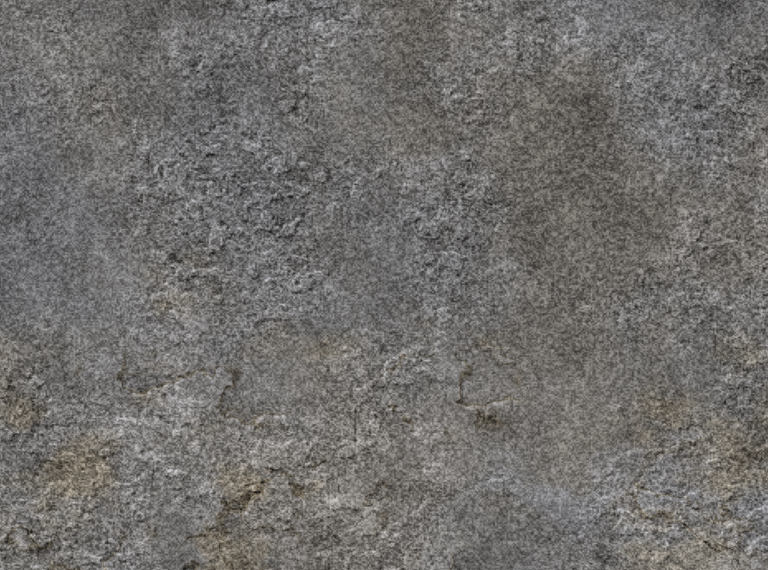
A Shadertoy shader for this texture:

```glsl
// Weathered concrete: grey cement with fine sandy grain, chipped light areas,
// smoother dark stains, and rusty crack outlines around flakes near the bottom.
// Layers of value noise set the tone; offset differences give raised edges.

float hash(vec2 cell) {
    vec3 q = fract(vec3(cell.xyx) * 0.1031);
    q += dot(q, q.yzx + 33.33);
    return fract((q.x + q.y) * q.z);
}

float noise(vec2 p) {
    vec2 i = floor(p), f = fract(p);
    f = f * f * (3.0 - 2.0 * f);
    float low = mix(hash(i), hash(i + vec2(1, 0)), f.x);
    float high = mix(hash(i + vec2(0, 1)), hash(i + vec2(1, 1)), f.x);
    return mix(low, high, f.y);
}

// Fractal noise, zero centred
float fbm(vec2 p) {
    float sum = 0.0, amp = 0.5;
    for (int i = 0; i < 5; i++) {
        sum += amp * (noise(p) - 0.5);
        p = mat2(1.6, 1.2, -1.2, 1.6) * p + 17.3;
        amp *= 0.5;
    }
    return sum;
}

// Soft blob: 1 in the centre, 0 outside the radii
float blob(vec2 p, vec2 centre, vec2 radii) {
    return 1.0 - smoothstep(0.5, 1.15, length((p - centre) / radii));
}

// Height of the chipped surface
float chips(vec2 p) {
    return smoothstep(0.03, 0.13, fbm(p * vec2(32.0, 42.0) + 40.0));
}

// Field whose zero contour outlines the flakes
float flakeField(vec2 p) {
    vec2 warp = vec2(fbm(p * 11.0 + 5.0), fbm(p * 11.0 + 60.0));
    return fbm(p * vec2(6.5, 11.0) + warp * 1.5 + 81.0);
}

void mainImage(out vec4 fragColor, in vec2 fragCoord) {
    vec2 p = fragCoord / iResolution.y;
    vec2 wobble = vec2(fbm(p * 6.0 + 3.0), fbm(p * 6.0 + 29.0));
    vec2 w = p + 0.5 * wobble;
    vec2 light = vec2(-0.0030, 0.0040);

    // Broad areas
    float darkStain = max(blob(w, vec2(1.07, 0.68), vec2(0.24, 0.25)),
                          blob(w, vec2(0.74, 0.85), vec2(0.20, 0.12)));
    float greyStain = blob(w, vec2(0.08, 0.68), vec2(0.20, 0.20));
    float corner = blob(w, vec2(1.36, 0.93), vec2(0.13, 0.18));
    float paleFlake = max(blob(w, vec2(1.05, 0.16), vec2(0.27, 0.07)),
                          blob(w, vec2(1.20, 0.03), vec2(0.24, 0.06)));
    float lower = 1.0 - smoothstep(0.32, 0.56, w.y);
    float rough = (1.0 - 0.8 * max(darkStain, greyStain))
                * smoothstep(-0.20, 0.06, fbm(p * 6.0 + 11.0));

    // Cement tone and cloudy mottling
    float tone = 0.433 + 0.10 * fbm(p * 3.0 + 7.0) + 0.16 * fbm(p * 16.0);
    tone += 0.020 * (rough - 0.5);
    tone -= 0.030 * darkStain + 0.005 * greyStain + 0.055 * corner;
    tone += 0.045 * paleFlake;

    // Chips with a lit rim and a shaded rim
    float chip = chips(p);
    float relief = chip - chips(p + light);
    tone += rough * (0.040 * (chip - 0.3) + 0.12 * relief);

    // Small pale blooms, scattered in the rough parts
    float bloom = smoothstep(0.78, 0.90, noise(p * 34.0 + 4.0 * wobble + 90.0));
    tone += 0.08 * bloom * rough;

    // Cracked flakes in the lower part
    float field = flakeField(p);
    float crackZone = smoothstep(0.42, 0.60, noise(p * vec2(5.0, 6.5) + 8.0))
                    * (1.0 - smoothstep(0.34, 0.46, p.y));
    float crack = (1.0 - smoothstep(0.006, 0.034, abs(field))) * crackZone;
    float flakeEdge = smoothstep(-0.02, 0.02, field)
                    - smoothstep(-0.02, 0.02, flakeField(p + 1.8 * light));
    tone += crackZone * (0.07 * flakeEdge + 0.035 * smoothstep(-0.03, 0.03, field) - 0.015);
    tone -= 0.10 * crack;

    // Sandy grain at two sizes
    float coarse = noise(p * vec2(165.0, 185.0) + 4.0) - 0.5;
    float fine = noise(p * vec2(345.0, 365.0) + 70.0) - 0.5;
    float grainGain = mix(0.85, 1.1, rough);
    tone += grainGain * (0.18 * coarse + 0.24 * fine);

    // Dark pores
    float pore = smoothstep(0.82, 0.94, noise(p * 85.0 + 33.0));
    tone -= 0.11 * pore * rough;

    // Warm earth in stains and the lower part, cool grey elsewhere
    float warmth = 0.40 + 0.35 * darkStain + 0.25 * lower + 1.2 * fbm(p * 5.0 + 52.0)
                 - 0.35 * greyStain - 0.5 * paleFlake - 1.2 * (tone - 0.44);
    vec3 tint = mix(vec3(0.995, 0.997, 1.02), vec3(1.035, 1.0, 0.95), clamp(warmth, 0.0, 1.0));
    float rust = lower * smoothstep(0.05, 0.25, fbm(p * vec2(7.0, 10.0) + 66.0));
    tint *= mix(vec3(1), vec3(1.04, 0.98, 0.86), clamp(0.7 * rust + 0.7 * crack, 0.0, 1.0));

    fragColor = vec4(clamp(tone, 0.12, 0.80) * tint, 1.0);
}
```
